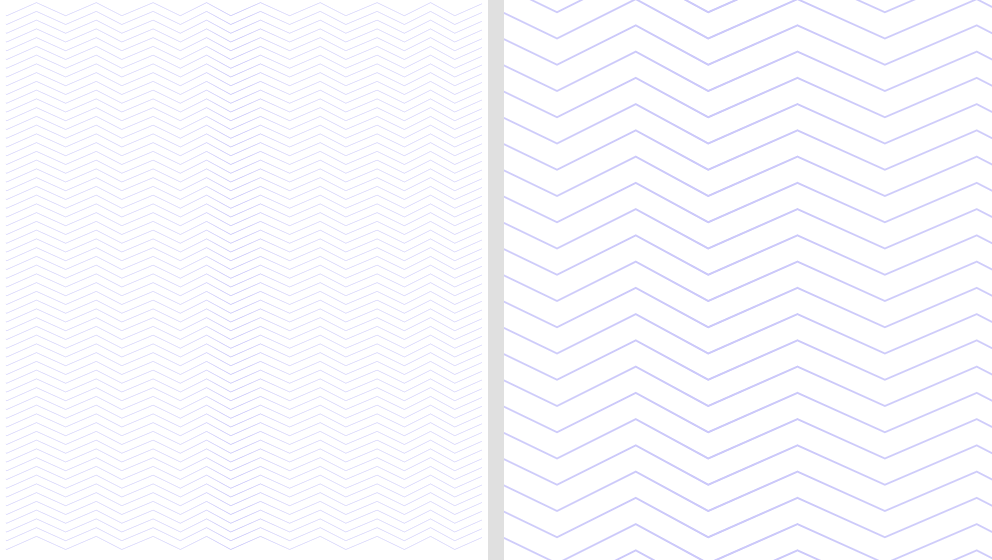
Left: the whole. Right: its middle third, enlarged.
Reproduce this pattern procedurally as a Shadertoy shader.

```glsl
// Fine lavender zigzag lines stacked in rows on a white ground.

// Lengths are in row pitches; the canvas is ROWS_PER_HEIGHT pitches tall.
const float ROWS_PER_HEIGHT = 64.0;
const float ROW_COUNT = 62.0;
const float TOP_MARGIN = 0.3;      // top edge to the first peak
const float ZIGZAG_HEIGHT = 1.5;   // peak to valley
const float LINE_WIDTH = 0.07;
const float LEFT_EDGE = 0.67;
const float RIGHT_EDGE = 55.08;

// Uneven strokes of one tile, alternately rising and falling.
const int STROKES = 8;
const float STROKE_RUN[STROKES] = float[](3.4, 3.33, 3.5, 2.92, 3.58, 3.11, 3.0, 2.76);
const float TILE_START = 0.77;
const float TILE_WIDTH = 25.6;

// The strokes near the middle valley are slightly stronger.
const float ACCENT_X = 27.0;
const float ACCENT_SPREAD = 3.2;
const float ACCENT_GAIN = 0.4;

const vec3 PAPER = vec3(1.0);
const vec3 INK = vec3(0.80, 0.79, 0.98);

// Returns the drop below the peak (x) and the slope of the stroke (y).
vec2 zigzag(float x) {
    float along = mod(x - TILE_START, TILE_WIDTH);
    float start = 0.0;
    vec2 result = vec2(ZIGZAG_HEIGHT, 0.0);
    for (int i = 0; i < STROKES; i++) {
        float run = STROKE_RUN[i];
        if (along >= start && along < start + run) {
            float t = (along - start) / run;
            float drop = i % 2 == 0 ? 1.0 - t : t;
            result = vec2(drop * ZIGZAG_HEIGHT, ZIGZAG_HEIGHT / run);
        }
        start += run;
    }
    return result;
}

// Box-filtered coverage of a line that may be thinner than a pixel.
float lineCoverage(float dist, float width, float pixel) {
    float overlap = 0.5 * (width + pixel) - dist;
    return clamp(overlap, 0.0, min(width, pixel)) / pixel;
}

void mainImage(out vec4 fragColor, in vec2 fragCoord) {
    float pixel = ROWS_PER_HEIGHT / iResolution.y;
    vec2 p = vec2(fragCoord.x, iResolution.y - fragCoord.y) * pixel;

    // Distance to the nearest row, measured across the stroke
    vec2 wave = zigzag(p.x);
    float row = p.y - TOP_MARGIN - wave.x;
    float nearest = clamp(floor(row + 0.5), 0.0, ROW_COUNT - 1.0);
    float dist = abs(row - nearest) / sqrt(1.0 + wave.y * wave.y);
    float ink = lineCoverage(dist, LINE_WIDTH, pixel);

    // Soft cut at both side margins
    float inside = min(p.x - LEFT_EDGE, RIGHT_EDGE - p.x);
    ink *= clamp(inside / pixel + 0.5, 0.0, 1.0);

    // Stronger strokes around the middle
    float offset = (p.x - ACCENT_X) / ACCENT_SPREAD;
    ink *= 0.95 + ACCENT_GAIN * exp(-offset * offset);

    fragColor = vec4(mix(PAPER, INK, min(ink, 1.0)), 1.0);
}
```
